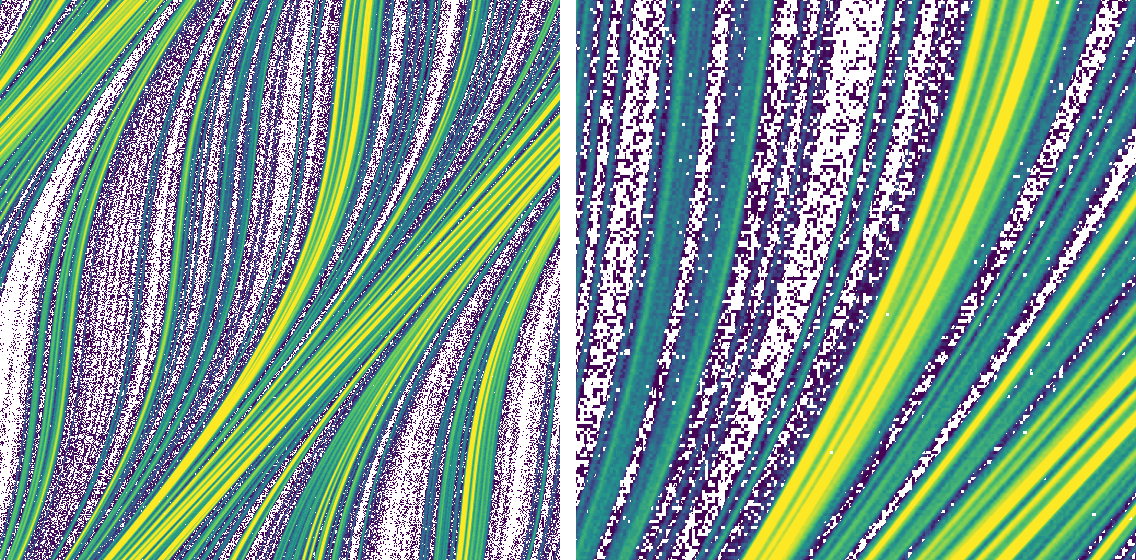
Left: the whole. Right: its middle third, enlarged.
Give the GLSL for this pattern, as a WebGL 1 fragment shader.

```glsl
precision highp float;
// Grainy streamlines squeezed into a diagonal bottleneck, coloured by density.
uniform vec2 u_resolution;

const float PI = 3.14159265;
const float NECK = 0.03; // tightness of the bottleneck

float hash(float n) {
  return fract(sin(n * 127.1 + 11.7) * 43758.5);
}

float hash2(vec2 p) {
  vec3 q = fract(p.xyx * vec3(0.1031, 0.1030, 0.0973));
  q += dot(q, q.yzx + 33.33);
  return fract((q.x + q.y) * q.z);
}

// One-dimensional gradient noise
float gradientNoise(float x, float seed) {
  float i = floor(x);
  float f = x - i;
  float a = (hash(i + seed) * 2.0 - 1.0) * f;
  float b = (hash(i + 1.0 + seed) * 2.0 - 1.0) * (f - 1.0);
  return mix(a, b, f * f * f * (f * (f * 6.0 - 15.0) + 10.0));
}

float arsinh(float x) {
  return sign(x) * log(abs(x) + sqrt(x * x + 1.0));
}

// Streamline label in x, its gradient in yz
vec3 streamline(vec2 p) {
  float across = p.x - p.y - 0.24;
  float turn = floor(across + 0.5);
  float t = tan(0.5 * PI * (across - turn));
  float label = arsinh(t / NECK) + 2.0 * turn * arsinh(1.0 / NECK);
  float slope = (1.0 + t * t) / (1.8 * sqrt(t * t + NECK * NECK));
  return vec3(p.y + label / (0.9 * PI), slope, 1.0 - slope);
}

// Purple, blue, teal, green, yellow
vec3 densityColor(float t) {
  t = clamp(t, 0.0, 1.0) * 4.0;
  vec3 c = mix(vec3(0.27, 0.01, 0.33), vec3(0.23, 0.32, 0.55), min(t, 1.0));
  c = mix(c, vec3(0.13, 0.57, 0.55), clamp(t - 1.0, 0.0, 1.0));
  c = mix(c, vec3(0.36, 0.78, 0.39), clamp(t - 2.0, 0.0, 1.0));
  return mix(c, vec3(0.99, 0.91, 0.14), clamp(t - 3.0, 0.0, 1.0));
}

void main() {
  vec2 uv = gl_FragCoord.xy / u_resolution;
  vec3 stream = streamline(uv);
  float squeeze = length(stream.yz);

  // Log density: convergence plus strands that fade where they get too fine
  float logDensity = 0.2 + 1.2 * log(stream.y);
  float frequency = 6.0;
  float strength = 5.0;
  for (int i = 0; i < 7; i++) {
    float visible = 1.0 - smoothstep(160.0, 340.0, frequency * squeeze);
    float strand = gradientNoise(stream.x * frequency, float(i) * 37.3);
    logDensity += strength * visible * strand;
    frequency *= 1.85;
    strength *= 0.95;
  }

  // Sparse strands break up into single grains on white
  vec2 cell = floor(uv * 512.0);
  float density = exp(logDensity);
  float jitter = (hash2(cell + 71.0) - 0.5) * 1.2 / (1.0 + 0.3 * density);
  float covered = step(exp(-density), hash2(cell));
  vec3 color = densityColor((logDensity + jitter) / 3.9);
  gl_FragColor = vec4(mix(vec3(1.0), color, covered), 1.0);
}
```
